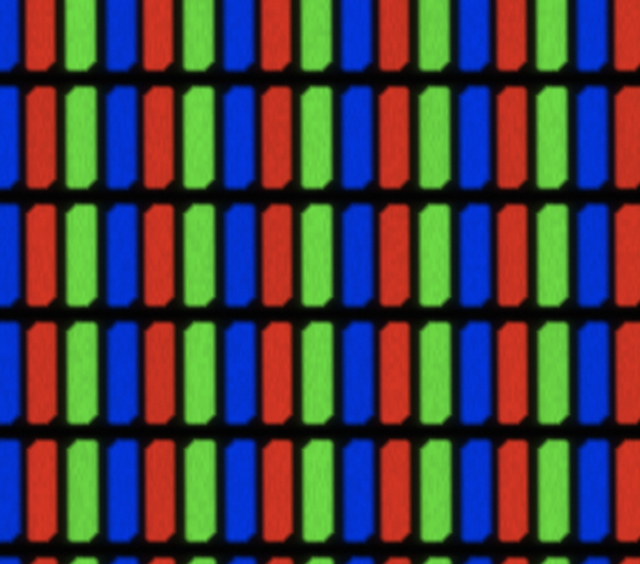
This pattern is drawn by a Shadertoy shader. Its source:

```glsl
float hash(vec2 p) {
    p = fract(p * vec2(0.1031, 0.1137));
    p += dot(p, p.yx + 33.33);
    return fract((p.x + p.y) * p.x * 17.0);
}

float valueNoise(vec2 p) {
    vec2 i = floor(p), f = fract(p);
    f = f * f * (3.0 - 2.0 * f);
    return mix(mix(hash(i), hash(i + vec2(1, 0)), f.x),
               mix(hash(i + vec2(0, 1)), hash(i + vec2(1, 1)), f.x), f.y);
}

// Rounded bar with its upper left and lower right corners cut
float barDistance(vec2 q, vec2 halfSize) {
    vec2 e = abs(q) - halfSize + 0.045;
    float box = length(max(e, 0.0)) + min(max(e.x, e.y), 0.0) - 0.045;
    float cut = (abs(q.y - q.x) - (halfSize.x + halfSize.y - 0.08)) * 0.707;
    return max(box, cut);
}

vec3 phosphorColor(float channel) {
    if (channel < 0.5) return vec3(0.78, 0.19, 0.12);
    if (channel < 1.5) return vec3(0.40, 0.81, 0.25);
    return vec3(0.0, 0.19, 0.82);
}

void mainImage(out vec4 fragColor, in vec2 fragCoord) {
    // One unit is one full red-green-blue cell
    vec2 p = fragCoord / iResolution.y * 4.79;
    float pixel = 4.79 / iResolution.y;
    p.x += 0.004 * (p.y - 2.4) - 0.353;
    p.y -= 0.122;

    float row = floor(p.y);
    float y = fract(p.y) - 0.5;
    float nearest = floor(p.x * 3.0 + 0.5);
    float grain = valueNoise(p * vec2(42.0, 18.0)) - 0.5;
    vec3 light = vec3(0.012, 0.011, 0.012);

    // Add the light of the nearest three bars
    for (int i = -1; i <= 1; i++) {
        float stripe = nearest + float(i);
        float channel = mod(stripe, 3.0);
        float vary = hash(vec2(stripe, row) + 40.0) - 0.5;
        vec2 q = vec2(p.x - stripe / 3.0 - 0.009 * channel, y);
        q.x += 0.004 * vary;

        float d = barDistance(q, vec2(channel == 1.0 ? 0.126 : 0.122, 0.429));
        float soft = max(channel == 2.0 ? 0.037 : 0.029, pixel);
        float core = smoothstep(soft, -soft, d);
        core *= 1.0 - 0.05 * smoothstep(0.04, 0.12, abs(q.x));
        core *= 1.0 + 0.05 * vary + 0.06 * grain;

        // Faint halo, stronger on the left, fading between rows
        float halo = 0.2 * exp(-max(d, 0.0) * 24.0) * (q.x < 0.0 ? 1.2 : 0.9);
        halo *= smoothstep(0.5, 0.43, abs(y)) * (channel == 0.0 ? 0.7 : 1.0);
        light += phosphorColor(channel) * mix(halo, 1.0, core) * (1.0 + 0.03 * grain);
    }

    // Sensor grain
    light += 0.01 * (valueNoise(p * 75.0) - 0.5);
    fragColor = vec4(clamp(light, 0.0, 1.0), 1.0);
}
```
